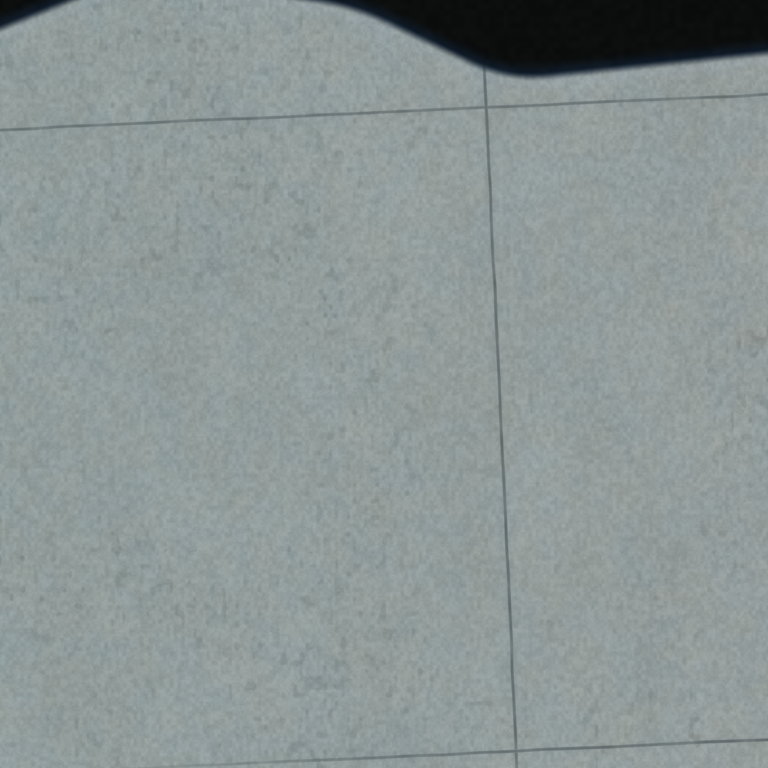
Reproduce this texture procedurally as a WebGL 2 fragment shader.

```glsl
#version 300 es
precision highp float;
// Pale grey-green slabs with thin skewed joints, fine grain and a dark soft-edged overhang on top.

#define PITCH 0.84                  // slab size, both ways
#define SKEW 0.046                  // tilt of the joint grid
#define GRID_ORIGIN vec2(0.673, -0.009)
#define JOINT_HALF 0.0013           // half width of a joint
#define JOINT_DEPTH 0.85
#define GRAIN_SCALE 210.0
#define GRAIN_AMOUNT 0.085
#define MOTTLE_AMOUNT 0.035
#define TINT_AMOUNT 0.028
#define EDGE_BLUR 0.0065            // softness of the overhang edge

uniform vec2 u_resolution;
out vec4 fragColor;

const vec3 SLAB = vec3(0.577, 0.617, 0.614);
const vec3 JOINT = vec3(0.36, 0.40, 0.41);
const vec3 OVERHANG = vec3(0.045, 0.053, 0.052);
const vec3 BLUE_RIM = vec3(0.06, 0.11, 0.17);

float hash(vec2 p) {
    vec3 q = fract(vec3(p.xyx) * 0.1031);
    q += dot(q, q.yzx + 33.33);
    return fract((q.x + q.y) * q.z);
}

float noise(vec2 p) {
    vec2 cell = floor(p), f = fract(p);
    f = f * f * (3.0 - 2.0 * f);
    float low = mix(hash(cell), hash(cell + vec2(1, 0)), f.x);
    float high = mix(hash(cell + vec2(0, 1)), hash(cell + vec2(1, 1)), f.x);
    return mix(low, high, f.y);
}

float fbm(vec2 p) {
    float sum = 0.0, weight = 0.5;
    for (int i = 0; i < 4; i++) {
        sum += weight * noise(p);
        p = mat2(1.6, 1.2, -1.2, 1.6) * p + 17.3;
        weight *= 0.5;
    }
    return sum / 0.9375;
}

float smoothMax(float a, float b, float k) {
    float h = max(k - abs(a - b), 0.0) / k;
    return max(a, b) + 0.25 * h * h * k;
}

// Height of the overhang's lower edge: a left corner and a bent right part.
float overhangEdge(float x) {
    float leftCorner = 0.962 + 0.40 * x;
    float lip = 1.0 - 0.155 * (x - 0.404);
    float slope = 0.9375 - 0.48 * (x - 0.573);
    float rise = 0.898 + 0.105 * (x - 0.69);
    float bent = -smoothMax(-lip, -slope, 0.015);
    return min(leftCorner, smoothMax(bent, rise, 0.03));
}

// Distance to the nearest joint of a repeating grid.
vec2 jointDistance(vec2 grid) {
    return abs(fract(grid / PITCH + 0.5) - 0.5) * PITCH;
}

vec3 slabColour(vec2 p, vec2 slab) {
    float grain = 0.65 * noise(p * GRAIN_SCALE * vec2(1.0, 0.8))
                + 0.35 * noise(p * GRAIN_SCALE * 1.9 + 41.0) - 0.5;
    float mottle = fbm(p * vec2(13.0, 9.0) + 5.0) - 0.5;
    float tint = fbm(p * 32.0 + 80.0) - 0.5;
    // Scattered darker pits, thicker where the wear noise is high
    float wear = smoothstep(0.42, 0.72, fbm(p * 5.0 + 2.7));
    float pits = smoothstep(0.66, 0.92, noise(p * vec2(130.0, 95.0) + 9.0));
    vec3 colour = SLAB + GRAIN_AMOUNT * grain + MOTTLE_AMOUNT * mottle;
    colour += TINT_AMOUNT * tint * vec3(1.0, 0.1, -0.9);
    colour += vec3(0.012, 0.001, 0.001) * (p.x - 0.5);
    colour -= pits * (0.012 + 0.035 * wear);
    return colour + 0.006 * (hash(slab + 3.0) - 0.5);
}

void main() {
    vec2 p = gl_FragCoord.xy / u_resolution;
    float pixel = 1.0 / min(u_resolution.x, u_resolution.y);

    // Skewed grid of slabs
    vec2 grid = p + SKEW * vec2(p.y, -p.x) - GRID_ORIGIN;
    vec3 colour = slabColour(p, floor(grid / PITCH));

    // Joints, slightly wavy and unevenly worn
    vec2 wobble = 0.0016 * (vec2(noise(p.yx * 24.0), noise(p * 24.0 + 7.0)) - 0.5);
    vec2 d = jointDistance(grid + wobble);
    vec2 line = 1.0 - smoothstep(vec2(JOINT_HALF - pixel * 0.5),
                                 vec2(JOINT_HALF + max(pixel, 0.0018)), d);
    vec2 worn = 0.6 + 0.4 * vec2(noise(p.yy * 38.0), noise(p.xx * 38.0 + 4.0));
    // The lowest joint fades out to the left
    worn.y *= mix(smoothstep(-0.1, 0.75, p.x), 0.85, step(0.4, p.y));
    vec2 strength = line * worn * JOINT_DEPTH;
    colour = mix(colour, JOINT, max(strength.x, strength.y));
    vec2 halo = exp(-d / 0.005) * worn;
    colour -= 0.022 * max(halo.x, halo.y);

    // Overhang: blurred edge with a blue rim fading into the dark core
    float slope = (overhangEdge(p.x + 0.002) - overhangEdge(p.x - 0.002)) / 0.004;
    float depth = (p.y - overhangEdge(p.x)) * inversesqrt(1.0 + slope * slope);
    vec3 dark = mix(BLUE_RIM, OVERHANG, smoothstep(0.0, 0.022, depth));
    dark += 0.018 * (noise(p * 120.0) - 0.5);
    float blur = max(EDGE_BLUR, pixel);
    colour += vec3(0.01, 0.015, 0.03) * exp(-abs(depth + 0.01) / 0.006);
    colour = mix(colour, dark, smoothstep(-blur, blur, depth));

    fragColor = vec4(clamp(colour, 0.0, 1.0), 1.0);
}
```
